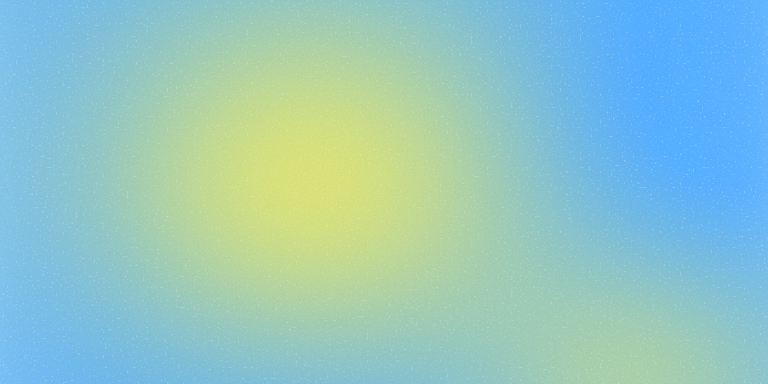
Write a Shadertoy shader that draws this background.

```glsl
// Soft blue backdrop with a broad yellow glow and a green arm at lower right.
// Elliptical Gaussian lobes add up to a warmth value that blends two colours;
// thresholded gradient noise then scatters fine pale specks over the surface.

const vec3 BLUE = vec3(0.33, 0.68, 1.00);
const vec3 YELLOW = vec3(0.85, 0.885, 0.475);
const vec3 PALE_BLUE = vec3(0.52, 0.78, 0.98);
const vec3 SPECK = vec3(0.90, 0.96, 0.95);

// Gaussian falloff with a separate spread along each axis
float lobe(vec2 p, vec2 center, vec2 spread) {
    vec2 d = (p - center) / spread;
    return exp(-0.5 * dot(d, d));
}

// Pseudo-random unit vector for a lattice cell
vec2 cellGradient(vec2 cell) {
    vec3 q = fract(cell.xyx * vec3(0.1031, 0.1030, 0.0973));
    q += dot(q, q.yzx + 33.33);
    float angle = 6.28319 * fract((q.x + q.y) * q.z);
    return vec2(cos(angle), sin(angle));
}

float gradientNoise(vec2 p) {
    vec2 cell = floor(p);
    vec2 f = fract(p);
    vec2 u = f * f * f * (f * (f * 6.0 - 15.0) + 10.0);
    vec2 e = vec2(1.0, 0.0);
    float a = dot(cellGradient(cell), f);
    float b = dot(cellGradient(cell + e.xy), f - e.xy);
    float c = dot(cellGradient(cell + e.yx), f - e.yx);
    float d = dot(cellGradient(cell + e.xx), f - e.xx);
    return mix(mix(a, b, u.x), mix(c, d, u.x), u.y);
}

// Blend weight from blue (0) to yellow (1)
float warmth(vec2 p) {
    float w = lobe(p, vec2(0.81, 0.53), vec2(0.435, 0.35));
    w += 0.60 * lobe(p, vec2(1.68, 0.00), vec2(0.32, 0.27));
    w += 0.08 * lobe(p, vec2(0.75, 1.05), vec2(0.55, 0.20));
    w -= 0.15 * lobe(p, vec2(1.78, 0.68), vec2(0.28, 0.30));
    return clamp(w, 0.0, 1.0);
}

// Pale haze along the left and right edges
float edgeHaze(float x, float width) {
    return 0.6 * exp(-x / 0.18) + 0.3 * exp(-(width - x) / 0.10);
}

void mainImage(out vec4 fragColor, in vec2 fragCoord) {
    // Canvas height is one unit; x is scaled to a two-unit width
    vec2 uv = fragCoord / iResolution.xy;
    vec2 p = uv * vec2(2.0, 1.0);

    // Smooth colour field
    float w = warmth(p);
    vec3 cool = mix(BLUE, PALE_BLUE, edgeHaze(p.x, 2.0));
    vec3 color = mix(cool, YELLOW, w);

    // Faint grain and brighter scattered specks
    float grain = gradientNoise(p * 210.0 + 17.3);
    float specks = smoothstep(0.22, 0.60, gradientNoise(p * 173.0));
    color += 0.02 * grain;
    color = mix(color, SPECK, 0.28 * specks);

    fragColor = vec4(clamp(color, 0.0, 1.0), 1.0);
}
```
